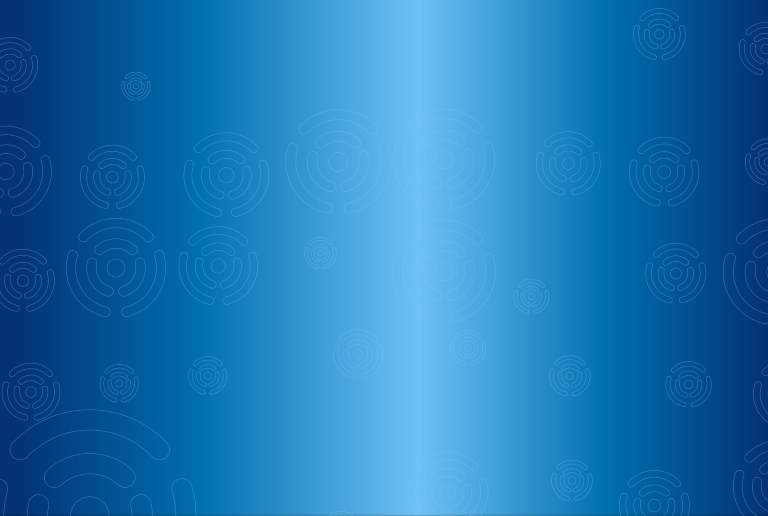
This background is drawn by a Shadertoy shader. Its source:

```glsl
// A blue metallic sheen made of vertical colour bands, overlaid with faint
// outlined emblems: a disc ringed by two sets of three rounded arcs.
// Emblems sit in a jittered grid; each outline comes from a distance function.

const vec3 DEEP_BLUE = vec3(0.015, 0.195, 0.455);
const vec3 MID_BLUE  = vec3(0.000, 0.435, 0.690);
const vec3 SKY_BLUE  = vec3(0.430, 0.760, 0.960);
const vec3 LINE_TINT = vec3(0.520, 0.800, 0.980);

// Horizontal gradient stops, as fractions of the width
const float LEFT_DEEP = 0.02;
const float LEFT_MID  = 0.26;
const float PEAK      = 0.545;
const float RIGHT_MID = 0.79;

// Lengths below are fractions of the canvas height
const float CELL       = 0.2126;
const vec2  GRID_SHIFT = vec2(0.09, 0.06);
const float LINE_WIDTH = 0.0016;
const float LINE_ALPHA = 0.27;
const float EDGE_SHADE = 0.005;

// Large emblem rising from the lower left edge
const vec2  HERO_CENTRE = vec2(0.174, 0.0);
const float HERO_RADIUS = 0.207;

// Emblem proportions, for an outer radius of one
const float DISC_RADIUS    = 0.18;
const float INNER_RADIUS   = 0.49;
const float OUTER_RADIUS   = 0.90;
const float ARC_HALF_WIDTH = 0.095;
const float INNER_SPREAD   = 0.74;
const float OUTER_SPREAD   = 0.81;
const float THIRD_TURN     = 2.0943951;

float hash(vec2 p) {
    p = fract(p * vec2(0.1031, 0.1137));
    p += dot(p, p.yx + 33.33);
    return fract((p.x + p.y) * p.x * 97.0);
}

vec3 sheen(float x) {
    vec3 left = mix(DEEP_BLUE, MID_BLUE, smoothstep(0.0, 1.0, 0.0));
    left = mix(DEEP_BLUE, MID_BLUE, clamp((x - LEFT_DEEP) / (LEFT_MID - LEFT_DEEP), 0.0, 1.0));
    vec3 rise = mix(left, SKY_BLUE, clamp((x - LEFT_MID) / (PEAK - LEFT_MID), 0.0, 1.0));
    vec3 fall = mix(rise, MID_BLUE, clamp((x - PEAK) / (RIGHT_MID - PEAK), 0.0, 1.0));
    return mix(fall, DEEP_BLUE, clamp((x - RIGHT_MID) / (1.0 - RIGHT_MID), 0.0, 1.0));
}

// Signed distance to a round-ended arc, folded so that its middle is angle 0
float arc(float dist, float angle, float radius, float spread) {
    vec2 p = dist * vec2(sin(angle), cos(angle));
    vec2 tip = radius * vec2(sin(spread), cos(spread));
    float d = angle > spread ? length(p - tip) : abs(dist - radius);
    return d - ARC_HALF_WIDTH;
}

// Distance to the nearest outline of one emblem
float emblem(vec2 p, float radius) {
    p /= radius;
    float dist = length(p);
    float angle = atan(p.x, p.y);
    angle = abs(mod(angle + 0.5 * THIRD_TURN, THIRD_TURN) - 0.5 * THIRD_TURN);
    float d = abs(dist - DISC_RADIUS);
    d = min(d, abs(arc(dist, angle, INNER_RADIUS, INNER_SPREAD)));
    d = min(d, abs(arc(dist, angle, OUTER_RADIUS, OUTER_SPREAD)));
    return d * radius;
}

// Nearest outline among the scattered emblems, one per grid cell
float scatter(vec2 p, float aspect) {
    vec2 grid = (p + GRID_SHIFT) / CELL;
    vec2 id = floor(grid);
    float size = hash(id + 7.3);
    float radius = mix(0.13, 0.49, size);
    vec2 jitter = vec2(hash(id + 21.7), hash(id + 54.1)) - 0.5;
    vec2 offset = jitter * (1.0 - 2.0 * radius);
    vec2 centre = (id + 0.5 + offset) * CELL - GRID_SHIFT;

    // Keep the top middle and the area of the large emblem clear
    bool topGap = centre.y > 0.75 && abs(centre.x / aspect - 0.48) < 0.27;
    bool heroGap = length(centre - HERO_CENTRE) < HERO_RADIUS + radius * CELL;
    return topGap || heroGap ? 1.0 : emblem(p - centre, radius * CELL);
}

void mainImage(out vec4 fragColor, in vec2 fragCoord) {
    vec2 p = fragCoord / iResolution.y;
    float aspect = iResolution.x / iResolution.y;
    float pixel = 1.0 / iResolution.y;

    // Background sheen with a thin shade along the bottom
    vec3 colour = sheen(p.x / aspect);
    colour *= mix(0.86, 1.0, smoothstep(0.0, EDGE_SHADE, p.y));

    // Faint emblem outlines
    float d = min(scatter(p, aspect), emblem(p - HERO_CENTRE, HERO_RADIUS));
    float line = 1.0 - smoothstep(-0.5 * pixel, 0.5 * pixel, d - 0.5 * LINE_WIDTH);
    colour = mix(colour, LINE_TINT, line * LINE_ALPHA);

    fragColor = vec4(colour, 1.0);
}
```
